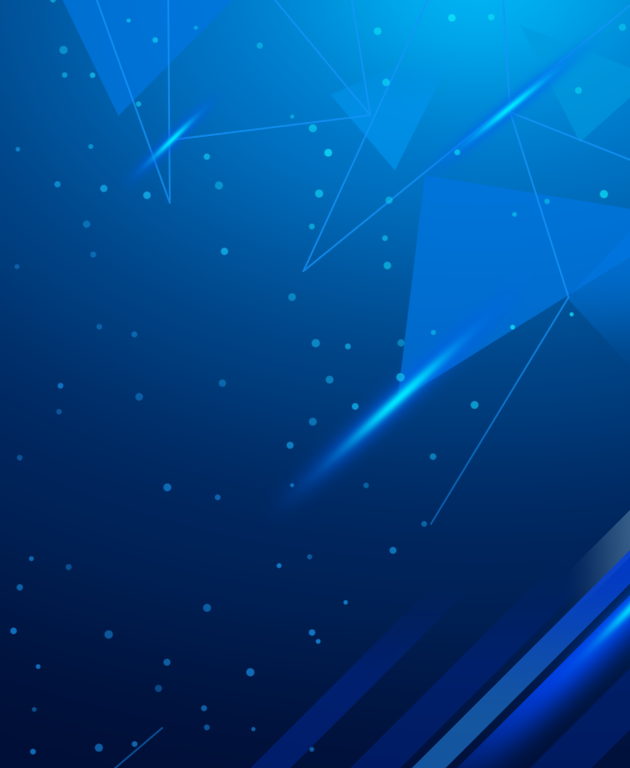
Write a WebGL 1 fragment shader that draws this background.

```glsl
precision highp float;
uniform vec2 u_resolution;

const float ASPECT = 0.82;
const vec2 LIGHT_POS = vec2(0.625, 1.03);
const vec3 SKY = vec3(0.0, 0.70, 0.95);
const vec3 AZURE = vec3(0.0, 0.47, 0.79);
const vec3 OCEAN = vec3(0.0, 0.29, 0.56);
const vec3 NAVY = vec3(0.0, 0.15, 0.37);
const vec3 MIDNIGHT = vec3(0.0, 0.06, 0.22);
const vec3 FACET = vec3(0.0, 0.46, 0.88);
const vec3 LINE_COLOR = vec3(0.08, 0.58, 0.98);
const vec3 BEAM_BLUE = vec3(0.0, 0.36, 0.95);
const vec3 BEAM_CYAN = vec3(0.0, 0.93, 1.0);
const vec3 BAND_BLUE = vec3(0.0, 0.14, 0.52);
const vec3 BAND_PALE = vec3(0.10, 0.40, 0.72);
const vec3 BAND_BRIGHT = vec3(0.0, 0.24, 0.88);
const vec3 BAND_GREY = vec3(0.30, 0.46, 0.60);
const float LINE_WIDTH = 0.0009;

float pixel;

float hash(vec2 p) {
  return fract(sin(dot(p, vec2(127.1, 311.7))) * 4375.85);
}

// Signed distance to the line through a and b, positive on its left
float side(vec2 p, vec2 a, vec2 b) {
  vec2 d = normalize(b - a);
  return d.x * (p.y - a.y) - d.y * (p.x - a.x);
}

// Coverage of a triangle with corners in either order
float triangle(vec2 p, vec2 a, vec2 b, vec2 c) {
  float turn = sign(side(c, a, b));
  float d = min(min(side(p, a, b) * turn, side(p, b, c) * turn), side(p, c, a) * turn);
  return smoothstep(-pixel, pixel, d);
}

float segment(vec2 p, vec2 a, vec2 b) {
  vec2 d = b - a;
  float t = clamp(dot(p - a, d) / dot(d, d), 0.0, 1.0);
  return 1.0 - smoothstep(LINE_WIDTH - pixel * 0.5, LINE_WIDTH + pixel, length(p - a - d * t));
}

// Tapered light beam with a blue tail and a cyan core
vec3 beam(vec3 col, vec2 p, vec2 center, float angle, float len, float width) {
  vec2 dir = vec2(cos(angle), sin(angle));
  vec2 q = p - center;
  float along = dot(q, dir) / len;
  float across = dot(q, vec2(-dir.y, dir.x)) / width;
  float taper = max(0.0, 1.0 - along * along);
  float tail = exp(-across * across) * taper * taper;
  float core = exp(-across * across * 6.0 - along * along * 9.0);
  col = mix(col, BEAM_BLUE, tail * 0.75);
  return mix(col, BEAM_CYAN, core * 0.95);
}

// Diagonal band between two offsets, measured along the bottom edge
float band(float offset, float from, float to) {
  return smoothstep(from - pixel, from + pixel, offset) * (1.0 - smoothstep(to - pixel, to + pixel, offset));
}

// One dot inside each chosen cell
float dots(vec2 p, float cells, float density) {
  vec2 id = floor(p * cells);
  vec2 spot = 0.2 + 0.6 * vec2(hash(id + 3.1), hash(id + 17.7));
  float radius = mix(0.0025, 0.0055, hash(id + 41.3));
  float d = length(fract(p * cells) - spot) / cells;
  float disc = 1.0 - smoothstep(radius - pixel, radius + pixel, d);
  return disc * step(hash(id + 8.9), density) * mix(0.5, 1.0, hash(id + 29.0));
}

void main() {
  vec2 p = gl_FragCoord.xy / u_resolution * vec2(ASPECT, 1.0);
  pixel = 1.0 / u_resolution.y;

  // Radial background
  float d = length((p - LIGHT_POS) * vec2(0.7, 1.0));
  vec3 col = mix(SKY, AZURE, smoothstep(0.0, 0.27, d));
  col = mix(col, OCEAN, smoothstep(0.2, 0.52, d));
  col = mix(col, NAVY, smoothstep(0.42, 0.76, d));
  col = mix(col, MIDNIGHT, smoothstep(0.68, 1.1, d));

  // Translucent facets
  col = mix(col, FACET, 0.75 * triangle(p, vec2(0.08, 1.003), vec2(0.306, 1.003), vec2(0.154, 0.849)));
  col = mix(col, vec3(0.0, 0.58, 0.93), 0.7 * triangle(p, vec2(0.43, 0.877), vec2(0.514, 0.778), vec2(0.6, 0.95)) * (1.0 - smoothstep(0.85, 0.94, p.y)));
  col = mix(col, vec3(0.0, 0.60, 0.87), 0.65 * triangle(p, vec2(0.677, 0.967), vec2(0.85, 0.9), vec2(0.755, 0.815)));
  col = mix(col, FACET, 0.75 * triangle(p, vec2(0.553, 0.772), vec2(0.517, 0.477), vec2(0.9, 0.715)));
  col = mix(col, FACET, 0.7 * triangle(p, vec2(0.84, 0.72), vec2(0.738, 0.612), vec2(0.86, 0.48)) * smoothstep(0.5, 0.68, p.y));

  // Diagonal bands
  float offset = p.x - p.y;
  col = mix(col, BAND_BLUE, 0.65 * band(offset, 0.326, 0.378) * (1.0 - smoothstep(0.1, 0.26, p.y)));
  col = mix(col, BAND_BLUE, 0.55 * band(offset, 0.456, 0.521) * (1.0 - smoothstep(0.12, 0.29, p.y)));
  col = mix(col, BAND_GREY, 0.75 * band(offset, 0.484, 0.545) * smoothstep(0.73, 0.84, p.x));
  col = mix(col, mix(BAND_PALE, BAND_BRIGHT, smoothstep(0.05, 0.3, p.y)), 0.8 * band(offset, 0.536, 0.58));
  col = mix(col, BAND_BRIGHT, band(offset, 0.595, 0.69) * (1.0 - smoothstep(0.605, 0.685, offset)) * smoothstep(-0.08, 0.14, p.y));
  col = mix(col, BAND_BLUE, 0.5 * band(offset, 0.69, 0.77));
  col = beam(col, p, vec2(0.835, 0.222), 0.785, 0.2, 0.014);

  // Thin wire network
  float wire = segment(p, vec2(0.126, 1.0), vec2(0.221, 0.736));
  wire = max(wire, segment(p, vec2(0.219, 1.0), vec2(0.221, 0.736)));
  wire = max(wire, segment(p, vec2(0.224, 0.818), vec2(0.482, 0.85)));
  wire = max(wire, segment(p, vec2(0.358, 1.0), vec2(0.482, 0.85)));
  wire = max(wire, segment(p, vec2(0.458, 1.0), vec2(0.482, 0.85)));
  wire = max(wire, segment(p, vec2(0.557, 1.0), vec2(0.395, 0.647)));
  wire = max(wire, segment(p, vec2(0.395, 0.647), vec2(0.82, 0.993)));
  wire = max(wire, segment(p, vec2(0.655, 1.0), vec2(0.664, 0.854)));
  wire = max(wire, segment(p, vec2(0.664, 0.854), vec2(0.82, 0.792)));
  wire = max(wire, segment(p, vec2(0.664, 0.854), vec2(0.74, 0.613)));
  wire = max(wire, segment(p, vec2(0.74, 0.613), vec2(0.561, 0.318)));
  wire = max(wire, segment(p, vec2(0.15, 0.0), vec2(0.211, 0.052)));
  col = mix(col, LINE_COLOR, wire * mix(0.45, 0.75, smoothstep(0.3, 0.7, p.y)));

  // Light beams
  col = beam(col, p, vec2(0.664, 0.86), 0.68, 0.17, 0.011);
  col = beam(col, p, vec2(0.52, 0.482), 0.74, 0.25, 0.017);
  col = beam(col, p, vec2(0.224, 0.818), 0.77, 0.1, 0.009);

  // Scattered dots, sparse toward the lower right
  float density = 0.32 * (1.0 - smoothstep(0.3, 0.55, p.x - 0.55 * p.y));
  float dust = max(dots(p, 13.0, density), dots(p + 0.37, 21.0, density * 0.5));
  vec3 dotColor = mix(vec3(0.08, 0.52, 0.85), vec3(0.05, 0.88, 0.97), smoothstep(0.6, 1.4, p.x + p.y));
  col = mix(col, dotColor, dust * 0.9);

  gl_FragColor = vec4(col, 1.0);
}
```
